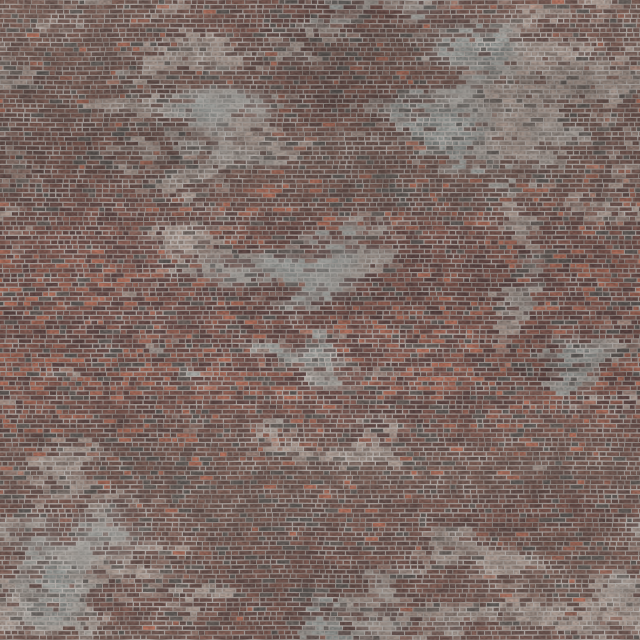
Write a WebGL 1 fragment shader that draws this texture.

```glsl
precision highp float;
uniform vec2 u_resolution;

float hash(vec2 p) {
  vec3 q = fract(p.xyx * vec3(0.1031, 0.1030, 0.0973));
  q += dot(q, q.yzx + 33.33);
  return fract((q.x + q.y) * q.z);
}

// Value noise that wraps after one canvas
float noise(vec2 uv, vec2 period) {
  vec2 p = uv * period, i = floor(p), f = fract(p);
  f = f * f * (3.0 - 2.0 * f);
  vec2 a = mod(i, period), b = mod(i + 1.0, period);
  return mix(mix(hash(a), hash(vec2(b.x, a.y)), f.x),
             mix(hash(vec2(a.x, b.y)), hash(b), f.x), f.y);
}

float fbm(vec2 uv, vec2 period) {
  float sum = 0.0, amp = 0.5;
  for (int k = 0; k < 4; k++) {
    sum += amp * noise(uv, period);
    period *= 2.0;
    amp *= 0.5;
  }
  return sum / 0.9375;
}

// Amount of pale, weathered surface
float weathering(vec2 p) {
  float band = 0.92 * smoothstep(0.58, 0.90, p.y) + 0.75 * smoothstep(0.22, 0.05, p.y);
  float streakX = (p.x - 0.81 - 0.02 * sin(p.y * 24.0)) / 0.025;
  float streak = exp(-streakX * streakX)
               * smoothstep(0.36, 0.40, p.y) * smoothstep(0.80, 0.66, p.y);
  float field = mix(fbm(p, vec2(10.0, 24.0)), fbm(p + 0.29, vec2(5.0, 9.0)), 0.45);
  return field + 0.21 * streak - mix(0.625, 0.49, band);
}

vec3 brickColor(vec2 center, vec2 id) {
  float tone = hash(id + 17.0), kind = hash(id + 71.0);
  float warm = smoothstep(0.25, 0.42, center.y) * smoothstep(0.76, 0.58, center.y);
  float drift = fbm(center + 0.37, vec2(4.0, 14.0));

  // Fired clay, with scattered orange and slate bricks
  vec3 clay = mix(vec3(0.34, 0.255, 0.25), vec3(0.495, 0.335, 0.30), tone);
  clay = mix(clay, vec3(0.42, 0.36, 0.33), 0.75 * (1.0 - warm) * drift);
  float orange = step(1.0 - mix(0.05, 0.28, warm) * smoothstep(0.25, 0.65, drift), kind);
  clay = mix(clay, vec3(0.64, 0.40, 0.33), orange * (0.5 + 0.5 * tone));
  clay = mix(clay, vec3(0.34, 0.34, 0.33), 0.75 * step(kind, 0.09));

  // Pale bricks, beige to cool grey, with a few left bare
  float cool = smoothstep(0.46, 0.70, fbm(center + 0.71, vec2(5.0, 8.0)));
  vec3 pale = mix(vec3(0.59, 0.54, 0.51), vec3(0.55, 0.57, 0.56), cool);
  pale *= 0.86 + 0.22 * tone;
  float worn = smoothstep(-0.05, 0.05, weathering(center) + 0.13 * (tone - 0.5));
  return mix(clay, pale, worn * (kind < 0.17 ? 0.25 : 0.92));
}

vec3 wall(vec2 uv, float px) {
  // Slightly uneven courses of stretchers, some split into headers
  float y = (uv.y + 0.0014 * (noise(uv, vec2(9.0, 7.0)) - 0.5)) * 136.0;
  float course = mod(floor(y), 136.0);
  float x = uv.x * 48.0 + 0.5 * mod(course, 2.0) + 0.35 * hash(vec2(course, 5.0));
  float cell = floor(x), along = x - cell;
  vec2 id = vec2(mod(cell, 48.0), course);
  float start = 0.0, size = 1.0;
  if (hash(id + 131.0) < 0.36) {
    float cut = 0.42 + 0.16 * hash(id + 43.0);
    start = along < cut ? 0.0 : cut;
    size = along < cut ? cut : 1.0 - cut;
    id.x += along < cut ? 0.0 : 60.0;
  }
  vec2 center = uv + vec2((start + 0.5 * size - along) / 48.0, (0.5 - fract(y)) / 136.0);
  vec3 color = brickColor(center, id);
  color *= 0.88 + 0.24 * noise(uv, vec2(300.0, 400.0));

  // Mortar joints, lighter where weathered
  float edgeX = min(along - start, start + size - along) / 48.0;
  float edgeY = min(fract(y), 1.0 - fract(y)) / 136.0;
  float wear = smoothstep(-0.12, 0.06, weathering(uv));
  float patchy = noise(uv, vec2(48.0, 90.0));
  float width = 0.00068 + 0.0004 * patchy;
  float joint = clamp((width + 0.5 * px - min(edgeX, edgeY)) / px, 0.0, 1.0);
  vec3 mortar = mix(vec3(0.52, 0.485, 0.465), vec3(0.71, 0.69, 0.675),
                    clamp(0.8 * patchy + 0.3 * wear, 0.0, 1.0));
  color = mix(color, mortar, 0.95 * joint);

  // Broad soot and lime stains
  color *= 0.87 + 0.24 * fbm(uv + 0.13, vec2(3.0, 9.0));
  float lime = smoothstep(0.56, 0.76, fbm(uv + 0.53, vec2(8.0, 10.0)));
  return mix(color, vec3(0.62, 0.63, 0.62), 0.35 * lime * wear);
}

void main() {
  // Four samples per pixel keep the fine joints smooth
  vec3 color = vec3(0.0);
  for (int j = 0; j < 2; j++) {
    for (int i = 0; i < 2; i++) {
      vec2 offset = vec2(float(i), float(j)) * 0.5 - 0.25;
      color += wall((gl_FragCoord.xy + offset) / u_resolution, 0.5 / u_resolution.y);
    }
  }
  gl_FragColor = vec4(color * 0.25, 1.0);
}
```
